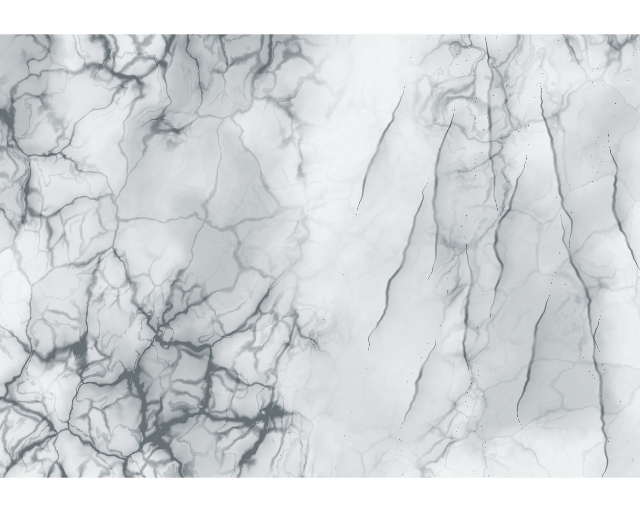
Reproduce this texture procedurally as a Shadertoy shader.

```glsl
const vec3 PAPER = vec3(0.995);
const vec3 MARBLE_WHITE = vec3(0.957, 0.966, 0.970);
const vec3 VEIN_GREY = vec3(0.400, 0.438, 0.458);
const float MARGIN = 0.067;       // blank strip above and below the slab
const float LEAN = 0.10;          // slant of the broad vein bands
const float VEIN_SHEAR = 0.22;    // slant of the single veins
const vec2 PEBBLE_SCALE = vec2(8.5, 6.5);
const vec2 CHIP_SCALE = vec2(20.0, 15.0);
const float CLOUD_INK = 0.30;
const float SMUDGE_INK = 0.42;
const float PEBBLE_INK = 0.62;
const float CHIP_INK = 0.50;
const float THREAD_INK = 0.55;
const int CRACKS = 12;

float hash(vec2 p) {
    return fract(sin(dot(p, vec2(127.1, 311.7))) * 43758.5453);
}

vec2 hash2(vec2 p) {
    return vec2(hash(p), hash(p + 57.3));
}

float noise(vec2 p) {
    vec2 i = floor(p), f = fract(p);
    f = f * f * (3.0 - 2.0 * f);
    return mix(mix(hash(i), hash(i + vec2(1, 0)), f.x),
               mix(hash(i + vec2(0, 1)), hash(i + vec2(1, 1)), f.x), f.y);
}

float fbm(vec2 p) {
    float sum = 0.0, amp = 0.516;
    for (int i = 0; i < 5; i++) {
        sum += amp * noise(p);
        p = mat2(1.6, 1.2, -1.2, 1.6) * p + 11.7;
        amp *= 0.5;
    }
    return sum;
}

vec2 warp(vec2 p) {
    return vec2(fbm(p), fbm(p + 31.4)) - 0.5;
}

// Distance to the nearest cell border, and a random value per cell
vec2 cells(vec2 p) {
    vec2 base = floor(p), f = fract(p), nearest = vec2(0), id = vec2(0);
    float best = 8.0, border = 8.0;
    for (int y = -1; y <= 1; y++)
    for (int x = -1; x <= 1; x++) {
        vec2 g = vec2(x, y);
        vec2 r = g + hash2(base + g) - f;
        if (dot(r, r) < best) { best = dot(r, r); nearest = r; id = g; }
    }
    for (int y = -2; y <= 2; y++)
    for (int x = -2; x <= 2; x++) {
        vec2 g = id + vec2(x, y);
        vec2 r = g + hash2(base + g) - f, gap = r - nearest;
        if (dot(gap, gap) > 1e-4)
            border = min(border, dot(0.5 * (nearest + r), normalize(gap)));
    }
    return vec2(border, hash(base + id + 9.1));
}

float line(float d, float width) {
    return 1.0 - smoothstep(0.0, max(width, 1e-4), d);
}

float band(float x, float centre, float width) {
    float d = (x - centre) / width;
    return exp(-d * d);
}

// Long tapering cracks, each with a soft shadow on one side
float cracks(vec2 p) {
    float ink = 0.0;
    for (int i = 0; i < CRACKS; i++) {
        float k = float(i);
        float h = hash(vec2(k, 4.7));
        vec2 centre = vec2(mix(0.73, 1.24, (k + 0.5 * h) / float(CRACKS)),
                           0.2 + 0.6 * fract(0.85 + k * 0.618));
        float rise = p.y - centre.y;
        float t = rise / mix(0.07, 0.19, hash(vec2(k, 8.2)));
        float taper = max(1.0 - t * t, 0.0);
        float slope = mix(0.32, -0.3, k / float(CRACKS) * hash(vec2(k, 2.9)) * 1.6);
        float off = p.x - centre.x - slope * rise
                  - 0.07 * (fbm(vec2(p.y * 9.0, k * 7.0)) - 0.5);
        float broken = 0.35 + 0.65 * noise(vec2(p.y * 45.0, k));
        ink += 0.8 * broken * line(abs(off), 0.0055 * taper);
        ink += 0.2 * taper * smoothstep(0.0, 0.004, off) * exp(-max(off, 0.0) * 40.0);
    }
    return ink;
}

float marbleInk(vec2 p) {
    // Broad layout: dense left, clear middle, lighter veining at right
    float x = p.x - LEAN * (p.y - 0.5) + 0.26 * (fbm(p * 3.5 + 3.0) - 0.5);
    float density = 0.07 + 0.9 * (1.0 - smoothstep(0.53, 0.67, x));
    density += 0.48 * smoothstep(0.81, 0.92, x);
    density += 0.25 * (1.0 - smoothstep(0.08, 0.32, p.y)) * band(x, 0.76, 0.12);
    float spine = band(x, 0.19, 0.10) + band(x, 0.54, 0.06) + band(x, 0.89, 0.05);
    float cluster = smoothstep(0.40, 0.66, fbm(p * 4.2 + 17.0) + 0.12 * spine - 0.02);

    // Crumpled coordinates for the veins
    vec2 q = vec2(p.x - VEIN_SHEAR * p.y, p.y);
    q += 0.13 * warp(p * 6.0) + 0.035 * warp(p * 24.0 + 5.0);
    vec2 pebble = cells(q * PEBBLE_SCALE);
    vec2 chip = cells(q * CHIP_SCALE + 40.0);
    float breakup = smoothstep(0.25, 0.7, noise(p * 16.0 + 8.0));
    float rim = exp(-pebble.x * 7.0);

    // Soft greys
    float ink = 0.015 + 0.02 * noise(p * 130.0);
    ink += CLOUD_INK * smoothstep(0.36, 0.74, fbm(q * vec2(6.0, 4.0))) * mix(0.4, 1.0, density);
    ink += 0.12 * pebble.y * density;
    ink += SMUDGE_INK * cluster * rim * density * (0.4 + fbm(p * 26.0));

    // Sharp veins, coarse to fine
    float strength = sqrt(density) * density;
    ink += PEBBLE_INK * strength * (0.35 + 0.65 * cluster)
         * line(pebble.x, mix(0.025, 0.085, breakup * (0.4 + 0.6 * cluster)));
    ink += CHIP_INK * density * mix(0.12, 1.0, cluster) * breakup
         * line(chip.x, 0.06 + 0.08 * cluster);
    float thread = abs(fbm(q * vec2(22.0, 15.0) + 70.0) - 0.5);
    ink += THREAD_INK * density * mix(0.08, 1.0, cluster) * (0.3 + 0.7 * rim)
         * line(thread, 0.045);
    return ink + cracks(p);
}

void mainImage(out vec4 fragColor, in vec2 fragCoord) {
    vec2 p = fragCoord / iResolution.y;
    float ink = clamp(marbleInk(p), 0.0, 1.0);
    vec3 marble = mix(MARBLE_WHITE, VEIN_GREY, ink);
    float edge = 0.5 - abs(p.y - 0.5) - MARGIN;
    float slab = smoothstep(-0.0015, 0.0015, edge);
    fragColor = vec4(mix(PAPER, marble, slab), 1.0);
}
```
